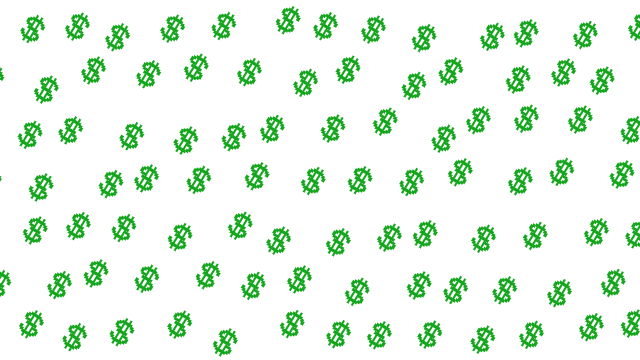
Reproduce this pattern procedurally as a WebGL 2 fragment shader.

```glsl
#version 300 es
precision highp float;

uniform vec2 u_resolution;
out vec4 fragColor;

const vec3 PAPER = vec3(1.0);
const vec3 GREEN = vec3(0.08, 0.65, 0.11);
const float CELL = 0.142;    // motif spacing, in canvas heights
const float BLOCK = 0.0045;  // side of one motif block, in canvas heights
const float TILT = 0.55;     // clockwise lean, in radians
const float JITTER = 0.44;   // scatter range, in cells

vec2 hash2(vec2 p) {
    vec3 h = fract(p.xyx * vec3(0.1031, 0.1030, 0.0973));
    h += dot(h, h.yzx + 33.33);
    return fract((h.xx + h.yz) * h.zy);
}

mat2 rotation(float angle) {
    float c = cos(angle), s = sin(angle);
    return mat2(c, s, -s, c);
}

// Signed distance to the box between two corners
float box(vec2 p, vec2 low, vec2 high) {
    vec2 d = abs(p - 0.5 * (low + high)) - 0.5 * (high - low);
    return length(max(d, 0.0)) + min(max(d.x, d.y), 0.0);
}

// Stepped double curve crossed by two bars, in block units
float motif(vec2 p) {
    p = p.y < 0.0 ? -p : p;  // half-turn symmetry

    // Upper arch and its stepped shoulders
    float d = box(p, vec2(-3.5, 5.0), vec2(3.5, 7.0));
    d = min(d, box(vec2(abs(p.x), p.y), vec2(3.0, 4.0), vec2(5.0, 6.0)));
    d = min(d, box(p, vec2(-6.0, 2.0), vec2(-4.0, 5.0)));
    d = min(d, box(p, vec2(4.0, 2.5), vec2(6.0, 5.0)));

    // Spine stepping down to the centre
    d = min(d, box(p, vec2(-5.0, 1.0), vec2(-1.0, 2.7)));
    d = min(d, box(p, vec2(-3.5, -1.0), vec2(3.5, 1.0)));

    // Twin bars
    return min(d, box(vec2(abs(p.x), p.y), vec2(0.85, -9.0), vec2(2.15, 9.0)));
}

// Distance to the nearest motif on a staggered, jittered grid
float scatter(vec2 uv) {
    vec2 grid = uv / CELL;
    mat2 lean = rotation(TILT);
    float nearest = 1e3;
    for (int j = -1; j <= 1; j++) {
        float row = floor(grid.y) + float(j);
        float shift = 0.5 * mod(row, 2.0);
        for (int i = -1; i <= 1; i++) {
            float column = floor(grid.x - shift) + float(i);
            vec2 offset = (hash2(vec2(column, row) + 17.0) - 0.5) * JITTER;
            vec2 centre = vec2(column + shift, row) + 0.5 + offset;
            vec2 local = lean * (grid - centre) * CELL / BLOCK;
            nearest = min(nearest, motif(local));
        }
    }
    return nearest * BLOCK;
}

void main() {
    vec2 uv = gl_FragCoord.xy / u_resolution.y;
    float ink = clamp(0.5 - scatter(uv) * u_resolution.y, 0.0, 1.0);
    fragColor = vec4(mix(PAPER, GREEN, ink), 1.0);
}
```
